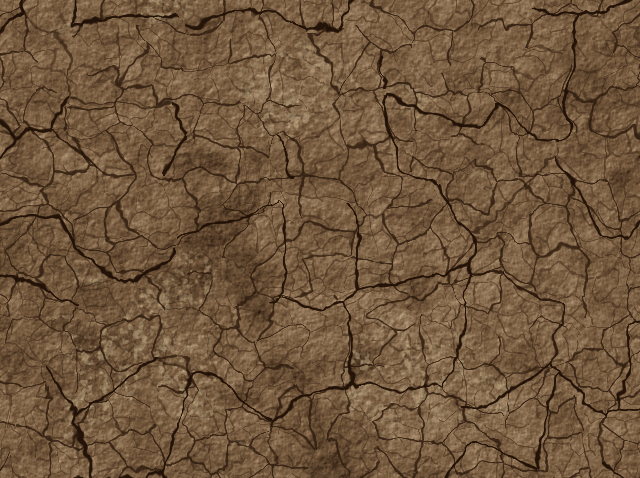
Reproduce this texture procedurally as a Shadertoy shader.

```glsl
// Dry cracked soil: rough brown earth crossed by a branching net of cracks.
// Warped Voronoi borders at three sizes make the cracks; layered value noise,
// lit from the upper left, makes the crumbly ground, pale grit and damp stains.

const vec3 CRACK_BROWN = vec3(0.17, 0.10, 0.05);
const vec3 SOIL_BROWN = vec3(0.46, 0.35, 0.24);
const vec3 DUSTY_TAN = vec3(0.62, 0.51, 0.39);
const vec3 PALE_GRIT = vec3(0.66, 0.58, 0.45);

float hash(vec2 p) {
    return fract(sin(dot(p, vec2(127.1, 311.7))) * 43758.5453);
}

vec2 hash2(vec2 p) {
    return vec2(hash(p), hash(p + vec2(37.3, 17.9)));
}

float noise(vec2 p) {
    vec2 cell = floor(p);
    vec2 f = fract(p);
    f = f * f * (3.0 - 2.0 * f);
    float low = mix(hash(cell), hash(cell + vec2(1.0, 0.0)), f.x);
    float high = mix(hash(cell + vec2(0.0, 1.0)), hash(cell + 1.0), f.x);
    return mix(low, high, f.y);
}

// Layered noise, scaled to the range 0 to 1
float fbm(vec2 p, int octaves) {
    float sum = 0.0;
    float total = 0.0;
    float amplitude = 0.5;
    for (int i = 0; i < octaves; i++) {
        sum += amplitude * noise(p);
        total += amplitude;
        amplitude *= 0.55;
        p = mat2(1.6, 1.2, -1.2, 1.6) * p + 5.3;
    }
    return sum / total;
}

vec2 warp(vec2 p, float frequency, float amount) {
    vec2 q = p * frequency;
    return p + amount * (vec2(fbm(q, 2), fbm(q + 41.7, 2)) - 0.5);
}

// Returns distance to the nearest cell border, a random value for that
// border and a random value for the cell
vec3 cellBorder(vec2 p) {
    vec2 base = floor(p);
    vec2 nearest = vec2(9.0);
    vec2 second = vec2(9.0);
    vec2 nearestId = base;
    vec2 secondId = base;
    for (int y = -1; y <= 1; y++) {
        for (int x = -1; x <= 1; x++) {
            vec2 id = base + vec2(x, y);
            vec2 offset = id + 0.1 + 0.8 * hash2(id) - p;
            float d = dot(offset, offset);
            if (d < dot(nearest, nearest)) {
                second = nearest;
                secondId = nearestId;
                nearest = offset;
                nearestId = id;
            } else if (d < dot(second, second)) {
                second = offset;
                secondId = id;
            }
        }
    }
    float border = dot(0.5 * (nearest + second), normalize(second - nearest));
    return vec3(border, hash(nearestId + secondId + 0.37), hash(nearestId + 8.1));
}

// Crack cover: borders below the cut stay closed, others vary in width
float crack(vec3 border, float scale, float width, float cut, float swell, float pixel) {
    float open = smoothstep(cut - 0.1, cut + 0.15, border.y);
    float halfWidth = width * mix(0.5, 1.1, border.y) * (0.5 + swell);
    float line = 1.0 - smoothstep(0.4 * halfWidth, halfWidth + 0.5 * pixel, border.x / scale);
    return open * line;
}

vec3 soilColour(float tone) {
    vec3 shade = mix(CRACK_BROWN, SOIL_BROWN, (tone - 0.17) / 0.29);
    vec3 light = mix(SOIL_BROWN, DUSTY_TAN, (tone - 0.46) / 0.16);
    return clamp(tone < 0.46 ? shade : light, 0.0, 1.0);
}

void mainImage(out vec4 fragColor, in vec2 fragCoord) {
    vec2 p = fragCoord / iResolution.y;
    float pixel = 1.0 / iResolution.y;

    // Crack nets, bent broadly and then made jagged
    vec2 bent = warp(warp(p, 8.0, 0.06), 27.0, 0.022);
    bent = warp(bent, 75.0, 0.009);
    vec3 plates = cellBorder(bent * 5.2 + 3.0);
    vec3 clods = cellBorder(bent * 12.5 + 17.0);
    vec3 crumbs = cellBorder(bent * 25.0 + 29.0);
    float swell = noise(p * 24.0);
    float mainCrack = crack(plates, 5.2, 0.0034, 0.36, swell, pixel);
    float sideCrack = crack(clods, 12.5, 0.0023, 0.22, swell, pixel);
    float hairCrack = crack(crumbs, 25.0, 0.0017, 0.36, swell, pixel);

    // Crumbly relief lit from the upper left
    vec2 toLight = vec2(-0.0022, 0.0026);
    float relief = fbm(p * 85.0, 3) - fbm((p + toLight) * 85.0, 3);
    float tone = 0.486 + 0.42 * relief;
    tone += 0.21 * (fbm(p * 24.0 + 7.0, 4) - 0.5);
    tone += 0.11 * (fbm(p * 3.2 + 13.0, 3) - 0.5);
    tone += 0.09 * (noise(p * 210.0) - 0.5);
    tone += 0.03 * (clods.z - 0.5) + 0.04 * (crumbs.z - 0.5);

    // Damp stains
    float stain = smoothstep(0.62, 0.80, fbm(p * 4.6 + 61.0, 4));
    tone -= 0.15 * stain * (0.3 + fbm(p * 30.0, 3));

    // The cracks themselves
    tone = mix(tone, 0.24, 0.52 * hairCrack);
    tone = mix(tone, 0.17, 0.80 * sideCrack);
    tone = mix(tone, 0.12, 0.95 * mainCrack);
    vec3 colour = soilColour(tone);

    // Pale grit gathered in patches
    float patches = smoothstep(0.56, 0.74, fbm(p * 5.0 + 83.0, 4));
    float grit = patches * smoothstep(0.50, 0.72, fbm(p * 95.0 + 19.0, 2));
    grit *= 1.0 - max(mainCrack, sideCrack);
    colour = mix(colour, PALE_GRIT * (1.0 + 0.8 * relief), 0.65 * grit);

    fragColor = vec4(colour, 1.0);
}
```
